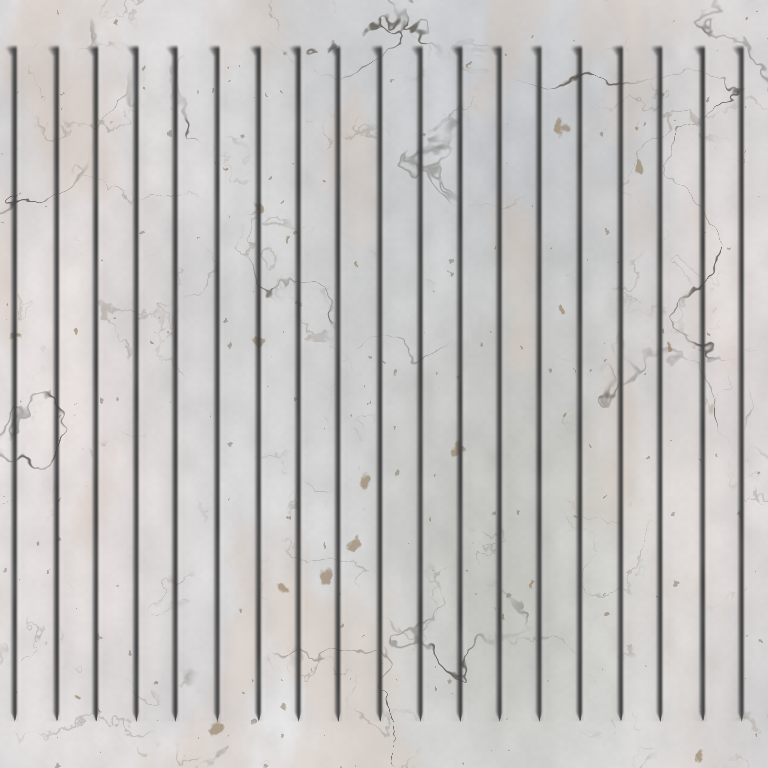
Give the GLSL for this texture, as a Shadertoy shader.

```glsl
float hash(vec2 p) {
    return fract(sin(dot(p, vec2(127.1, 311.7))) * 43758.5453);
}

float noise(vec2 p) {
    vec2 i = floor(p), f = fract(p);
    f = f * f * (3.0 - 2.0 * f);
    return mix(mix(hash(i), hash(i + vec2(1, 0)), f.x),
               mix(hash(i + vec2(0, 1)), hash(i + vec2(1, 1)), f.x), f.y);
}

float fbm(vec2 p) {
    float sum = 0.0, amp = 0.5;
    for (int i = 0; i < 5; i++) {
        sum += amp * noise(p);
        p = mat2(1.6, 1.2, -1.2, 1.6) * p + 7.3;
        amp *= 0.5;
    }
    return sum;
}

// Soft round tint centred at c
float blob(vec2 p, vec2 c, vec2 size) {
    vec2 q = (p - c) / size;
    return exp(-dot(q, q));
}

// Broken hairline along the mid level of warped noise
float vein(vec2 p, float width) {
    vec2 warp = vec2(fbm(p * 2.0 + 3.1), fbm(p * 2.0 + 11.7)) - 0.5;
    float level = abs(fbm(p + warp * 0.9) - 0.48);
    float broken = smoothstep(0.42, 0.68, fbm(p * 1.7 + 31.0));
    return (1.0 - smoothstep(0.0, width, level)) * broken;
}

// Irregular chips scattered on a jittered grid
float chips(vec2 p, float density) {
    p += 0.5 * vec2(fbm(p * 3.0), fbm(p * 3.0 + 19.0));
    vec2 id = floor(p);
    vec2 centre = 0.3 + 0.4 * vec2(hash(id + 1.7), hash(id + 8.3));
    float radius = 0.06 + 0.16 * pow(hash(id + 4.9), 3.0);
    float d = length((fract(p) - centre) * vec2(1.0, 0.75));
    return (1.0 - smoothstep(radius * 0.5, radius, d)) * step(1.0 - density, hash(id));
}

vec3 marble(vec2 p) {
    // Cloudy body with warm and cool areas
    float cloud = fbm(p * vec2(5.0, 3.5) + 2.0);
    vec3 col = vec3(0.85, 0.85, 0.853) + 0.13 * (cloud - 0.45);
    col += 0.035 * (noise(p * vec2(45.0, 30.0)) - 0.5);
    col += 0.025 * (fbm(p * 160.0) - 0.5);
    float warm = blob(p, vec2(0.12, 0.45), vec2(0.14, 0.6)) + blob(p, vec2(0.93, 0.5), vec2(0.1, 0.6));
    col += warm * vec3(0.03, 0.008, 0.0) * (0.4 + 1.4 * cloud);
    col -= blob(p, vec2(0.66, 0.86), vec2(0.2, 0.22)) * vec3(0.09, 0.08, 0.07);
    col -= blob(p, vec2(0.68, 0.25), vec2(0.17, 0.35)) * vec3(0.07, 0.065, 0.09);
    float rust = smoothstep(0.52, 0.72, fbm(p * vec2(9.0, 5.0) + 40.0));
    col = mix(col, vec3(0.84, 0.76, 0.70), rust * 0.35);

    // Veins in two sizes, with dark clots along the larger ones
    float veins = vein(p * 5.0 + 5.0, 0.010);
    float fine = vein(p * 10.0 + 23.0, 0.014);
    float clot = veins * smoothstep(0.56, 0.72, noise(p * 24.0));
    col = mix(col, vec3(0.47, 0.46, 0.44), 0.5 * veins);
    col = mix(col, vec3(0.58, 0.55, 0.51), 0.4 * fine);
    col = mix(col, vec3(0.27, 0.24, 0.21), 0.6 * clot);

    // Tan chips and small dark pits
    col = mix(col, vec3(0.56, 0.47, 0.36), 0.6 * chips(p * 22.0, 0.09));
    col = mix(col, vec3(0.50, 0.45, 0.38), 0.5 * chips(p * 55.0 + 9.0, 0.07));
    return col;
}

void mainImage(out vec4 fragColor, in vec2 fragCoord) {
    vec2 uv = fragCoord / iResolution.xy;
    vec3 col = marble(uv);

    // Nineteen vertical grooves, each slightly off the even spacing
    float id = floor(uv.x * 19.0 - 0.37 + 0.5);
    float centre = (id + 0.37) / 19.0 + 0.004 * (hash(vec2(id, 6.0)) - 0.5);
    float d = uv.x - centre;

    // Pointed foot, and a head whose shadow flares to the left
    float taper = smoothstep(0.059, 0.074, uv.y);
    float head = 1.0 - smoothstep(0.935, 0.943, uv.y);
    float flare = smoothstep(0.925, 0.938, uv.y);
    float span = smoothstep(0.059, 0.063, uv.y) * head;

    // Soft left bank, dark bed, steeper right bank
    float left = smoothstep(-mix(0.0065, 0.014, flare) * taper - 0.0005, 0.0005, d);
    float right = 1.0 - smoothstep(0.0005, 0.0006 + 0.0042 * taper, d);
    float groove = left * right * span;
    float halo = exp(-abs(d) / 0.006) * span;

    col *= 1.0 - 0.1 * halo;
    col += 0.025 * span * smoothstep(0.004, 0.006, d) * (1.0 - smoothstep(0.006, 0.011, d));
    vec3 bed = vec3(0.265) + 0.05 * (noise(uv * vec2(60.0, 25.0)) - 0.5);
    col = mix(col, bed, groove * 0.97);

    fragColor = vec4(clamp(col, 0.0, 1.0), 1.0);
}
```
